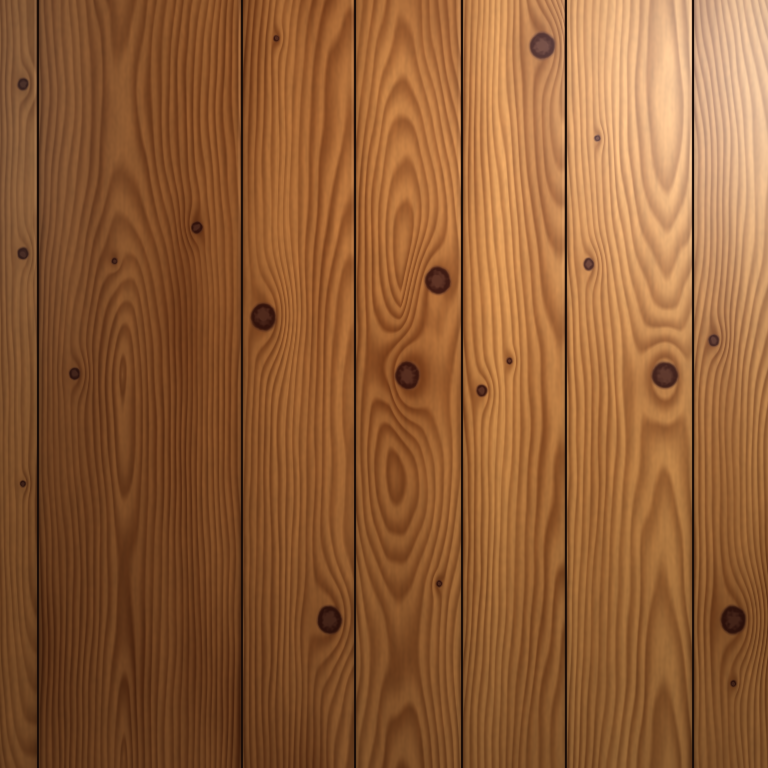
A WebGL 1 fragment shader for this texture:

```glsl
precision highp float;
// Varnished pine wall: seven upright boards with ring grain, knots and soft window light.

#define RINGS 122.0
#define SEAM_HALF 0.0012
#define KNOT_BIG 0.0165
#define KNOT_SMALL 0.0072
#define KNOT_TINY 0.0040
#define EARLYWOOD vec3(0.73, 0.50, 0.27)
#define LATEWOOD vec3(0.42, 0.215, 0.085)
#define KNOT_CORE vec3(0.31, 0.16, 0.11)
#define KNOT_RIM vec3(0.19, 0.065, 0.04)
#define SEAM_COLOR vec3(0.10, 0.05, 0.03)
#define GLARE vec3(0.27, 0.34, 0.40)

uniform vec2 u_resolution;

vec2 hash2(vec2 p) {
  p = vec2(dot(p, vec2(127.1, 311.7)), dot(p, vec2(269.5, 183.3)));
  return fract(sin(p) * 43758.55);
}

float cornerSlope(vec2 cell, vec2 corner, vec2 f) {
  return dot(hash2(cell + corner) * 2.0 - 1.0, f - corner);
}

// Gradient noise, roughly -0.7 to 0.7
float noise(vec2 p) {
  vec2 i = floor(p), f = fract(p);
  vec2 w = f * f * f * (f * (f * 6.0 - 15.0) + 10.0);
  float low = mix(cornerSlope(i, vec2(0.0), f), cornerSlope(i, vec2(1.0, 0.0), f), w.x);
  float high = mix(cornerSlope(i, vec2(0.0, 1.0), f), cornerSlope(i, vec2(1.0), f), w.x);
  return mix(low, high, w.y);
}

// Left edge of board n; widths are uneven
float seamX(float n) {
  return 0.02 + 0.1475 * n - 0.118 * step(n, 1.5)
       - 0.022 * exp(-1.5 * (n - 4.8) * (n - 4.8));
}

// Knot j of board n: centre in xy, radius in z
vec3 knotAt(float n, float j, float left, float width) {
  float middle = exp(-4.0 * (n - 3.0) * (n - 3.0));
  vec2 spot = vec2(0.5 + 0.3 * cos(n * 2.0), fract(0.37 + 0.29 * n));
  float radius = KNOT_TINY;
  if (j < 0.5) {
    spot = vec2(0.78 - 0.29 * middle, 0.56 + 0.38 * cos((n - 4.0) * 1.7));
    radius = mix(KNOT_SMALL, KNOT_BIG, step(1.5, n));
  } else if (j < 1.5) {
    spot = vec2(0.18 + 0.59 * middle, 0.58 + 0.09 * cos(n * 2.4));
    radius = mix(KNOT_SMALL, KNOT_BIG, step(1.5, n) * step(n, 3.5));
  }
  return vec3(clamp(left + spot.x * width, 0.03, 0.955), spot.y, radius);
}

void main() {
  vec2 p = gl_FragCoord.xy / u_resolution;
  float px = 1.0 / min(u_resolution.x, u_resolution.y);

  // Find the board
  float n = 0.0;
  for (int i = 1; i < 7; i++) n += step(seamX(float(i)), p.x);
  float left = seamX(n), right = seamX(n + 1.0), width = right - left;

  // Knots push the grain aside and add closed rings
  vec2 grain = p;
  float bump = 0.0, halo = 0.0, knotMask = 0.0, knotDepth = 0.0;
  for (int i = 0; i < 3; i++) {
    float j = float(i);
    vec3 knot = knotAt(n, j, left, width);
    vec2 d = p - knot.xy;
    float whorl = step(abs(n - 3.0), 0.5) * step(j, 0.5);
    vec2 reach = knot.z * vec2(2.1, 3.6) * (1.0 + 0.6 * whorl);
    float pull = exp(-dot(d / reach, d / reach));
    grain.x -= 0.85 * d.x * pull;
    bump += (2.5 + 5.5 * whorl) * pull * knot.z / KNOT_BIG;
    halo = max(halo, pull);
    float r = length(d * vec2(1.0, 0.9)) / knot.z + 0.16 * noise(d / knot.z * 0.9 + n * 5.3 + j);
    float soft = px / knot.z + 0.1;
    float inside = 1.0 - smoothstep(1.0 - soft, 1.0 + soft, r);
    knotDepth = mix(knotDepth, r, inside);
    knotMask = max(knotMask, inside);
  }

  // Growth rings: a slanted cut through a trunk, so arches form near the heart
  float heart = left + width * mix(0.98, 0.42 + 0.35 * step(4.5, n), mod(n, 2.0));
  float side = grain.x - heart + 0.02 * noise(vec2(grain.y * 2.5, n * 3.7 + 0.4));
  float depth = 0.035 + 0.13 * noise(vec2(grain.y * 1.6 + n * 5.3, 2.4));
  float rings = length(vec2(side, depth)) * RINGS + bump
              + 1.6 * noise(grain * vec2(14.0, 3.0) + n * 9.3)
              + 0.5 * noise(grain * vec2(45.0, 10.0) + n * 4.7);
  float t = fract(rings);
  float late = smoothstep(0.1, 0.75, t) * (1.0 - smoothstep(0.72, 1.0, t));
  late *= 0.75 + 0.6 * noise(p * vec2(18.0, 4.0) + n * 2.9);

  // Wood tone: rings, broad streaks, rusty stains, fine fibres and board tint
  float streak = noise(grain * vec2(17.0, 0.9) + n * 6.1);
  float stain = smoothstep(0.05, 0.5, noise(grain * vec2(9.0, 2.6) + n * 3.3));
  float fibre = noise(p * vec2(190.0, 22.0)) + 0.6 * noise(p * vec2(230.0, 110.0));
  float shade = 0.14 + 0.62 * late + 0.5 * streak + 0.3 * stain + 0.22 * halo;
  vec3 color = mix(EARLYWOOD, LATEWOOD, clamp(shade, 0.0, 1.1));
  color *= 1.0 + 0.08 * fibre;
  color *= mix(vec3(0.92, 0.84, 0.80), vec3(1.06), 0.5 + 0.5 * cos((n - 5.0) * 0.8));

  // Knot faces: pale core, dark rim
  float face = smoothstep(0.3, 0.8, knotDepth + 0.35 * noise(p * 200.0));
  color = mix(color, mix(KNOT_CORE, KNOT_RIM, face), knotMask * 0.95);

  // Light from above, darker corners, varnish glare
  vec2 toLight = (p - vec2(0.68, 0.80)) * vec2(1.35, 1.1);
  color *= 0.60 + 0.55 * exp(-1.8 * dot(toLight, toLight));
  vec2 toGlare = (p - vec2(1.0, 0.92)) * vec2(3.3, 3.2);
  vec2 toHaze = (p - vec2(0.0, 0.85)) * vec2(7.0, 3.0);
  color += GLARE * (exp(-dot(toGlare, toGlare)) + 0.2 * exp(-dot(toHaze, toHaze)));

  // Seams: shaded bevel, lit left lip, dark gap
  float edge = min(p.x - left, right - p.x);
  color *= 1.0 - 0.25 * exp(-edge / 0.0035);
  float lip = exp(-pow((right - p.x - 0.0035) / 0.0014, 2.0));
  color += 0.12 * lip * smoothstep(0.3, 0.9, p.y) * vec3(1.0, 0.85, 0.65);
  color = mix(SEAM_COLOR, color, smoothstep(SEAM_HALF - px * 0.5, SEAM_HALF + px * 0.7, edge));

  gl_FragColor = vec4(clamp(color, 0.0, 1.0), 1.0);
}
```
